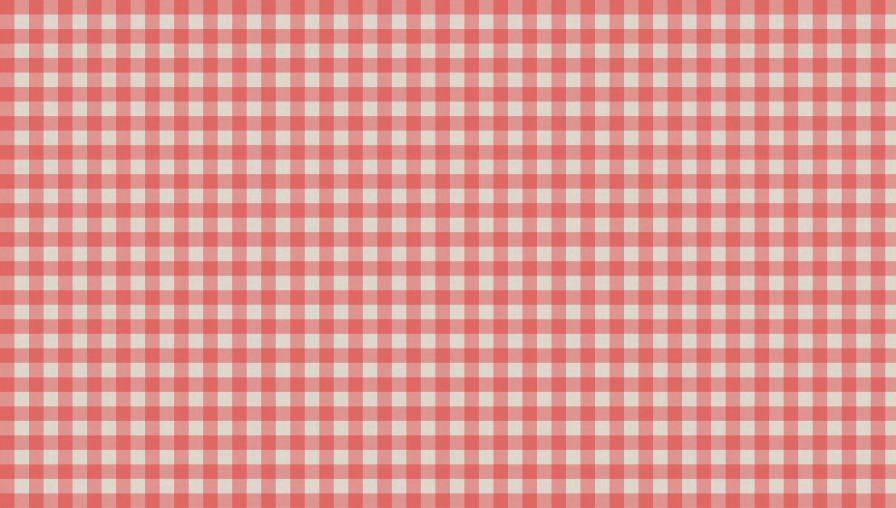
This pattern is drawn by a Shadertoy shader. Its source:

```glsl
// Red and cream gingham cloth with a faint linen grain.

const float REPEATS_ACROSS = 30.87;      // check repeats over the canvas width
const float BAND_WIDTH     = 0.5;        // coloured share of each repeat
const float THREADS        = 16.0;       // threads per repeat
const float THREAD_SHADE   = 0.012;      // brightness change along whole threads
const float GRAIN_SHADE    = 0.022;      // brightness change at thread crossings
const vec3  CREAM = vec3(0.872, 0.840, 0.798);
const vec3  PINK  = vec3(0.872, 0.580, 0.560);
const vec3  RED   = vec3(0.874, 0.408, 0.388);

float hash(vec2 p) {
    vec3 q = fract(vec3(p.xyx) * 0.1031);
    q += dot(q, q.yzx + 33.33);
    return fract((q.x + q.y) * q.z);
}

float valueNoise(vec2 p) {
    vec2 cell = floor(p);
    vec2 f = fract(p);
    f = f * f * (3.0 - 2.0 * f);
    float low  = mix(hash(cell), hash(cell + vec2(1.0, 0.0)), f.x);
    float high = mix(hash(cell + vec2(0.0, 1.0)), hash(cell + vec2(1.0)), f.x);
    return mix(low, high, f.y);
}

// Smooth coverage of the coloured bands along both axes
vec2 bandCoverage(vec2 p, float pixel) {
    vec2 fromCentre = abs(fract(p - 0.5 * BAND_WIDTH + 0.5) - 0.5);
    return clamp((0.5 * BAND_WIDTH - fromCentre) / pixel + 0.5, 0.0, 1.0);
}

// Centred brightness offset of the weave
float weave(vec2 p) {
    vec2 thread = p * THREADS;
    float warp = valueNoise(vec2(thread.x, 7.0 + thread.y * 0.08));
    float weft = valueNoise(vec2(thread.x * 0.08 + 91.0, thread.y));
    float grain = valueNoise(thread + 37.0);
    return THREAD_SHADE * (warp + weft - 1.0) + GRAIN_SHADE * (grain - 0.5);
}

void mainImage(out vec4 fragColor, in vec2 fragCoord) {
    // Repeats are counted from the top left corner
    float pixel = REPEATS_ACROSS / iResolution.x;
    vec2 p = vec2(fragCoord.x, iResolution.y - fragCoord.y) * pixel;

    // Crossing bands: none, one or both coloured
    vec2 band = bandCoverage(p, pixel);
    vec3 color = mix(mix(CREAM, PINK, band.x), mix(PINK, RED, band.x), band.y);

    color *= 1.0 + weave(p);
    fragColor = vec4(color, 1.0);
}
```
